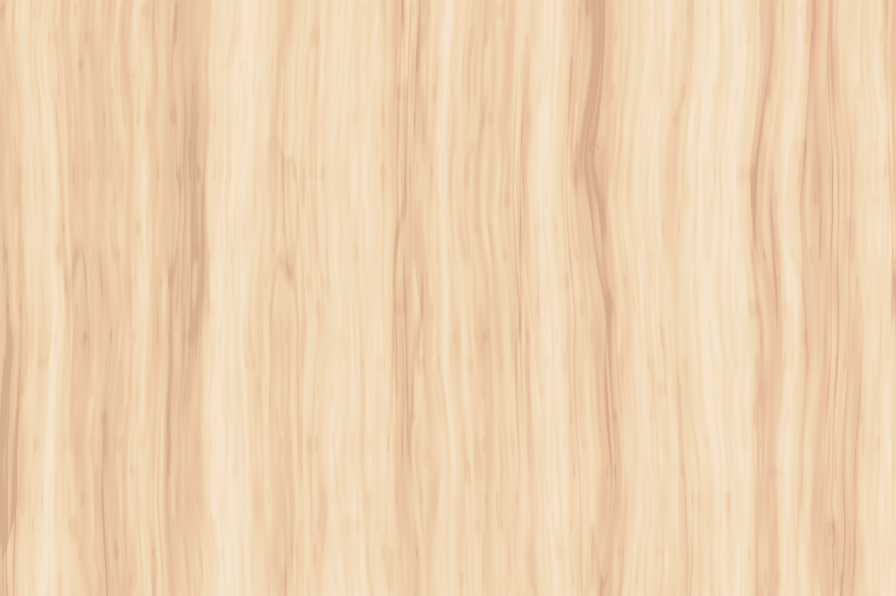
Give the GLSL for this texture, as a WebGL 2 fragment shader.

```glsl
#version 300 es
precision highp float;
// Pale wood veneer with upright grain: narrow tonal bands from stretched noise,
// growth lines from the contours of a warped noise field, crisp fibres, pores
// and a few small knots that push the grain aside.
uniform vec2 u_resolution;
out vec4 fragColor;

const vec3 CREAM = vec3(0.957, 0.880, 0.772);
const vec3 HONEY = vec3(0.942, 0.835, 0.692);
const vec3 TAN   = vec3(0.917, 0.782, 0.638);
const vec3 BROWN = vec3(0.845, 0.685, 0.550);
const int KNOTS = 5;

float hash(vec2 p) {
    return fract(sin(dot(p, vec2(127.1, 311.7))) * 43758.5453);
}

float noise(vec2 p) {
    vec2 i = floor(p), f = fract(p);
    f = f * f * (3.0 - 2.0 * f);
    return mix(mix(hash(i), hash(i + vec2(1, 0)), f.x),
               mix(hash(i + vec2(0, 1)), hash(i + vec2(1, 1)), f.x), f.y);
}

// Noise stretched along the grain, centred on zero
float grain(vec2 p, vec2 freq, float seed) {
    return noise(p * freq + seed * vec2(17.3, 9.1)) - 0.5;
}

// Sideways wander of the grain, from slow sway to small kinks
vec2 sway(vec2 p) {
    float dx = 0.036 * grain(p, vec2(2.5, 1.4), 1.0)
             + 0.020 * grain(p, vec2(8.0, 4.0), 2.0)
             + 0.005 * grain(p, vec2(24.0, 12.0), 3.0);
    return p + vec2(dx, 0.0);
}

vec2 knotCentre(int i, float aspect) {
    float k = float(i);
    return vec2(aspect * (k + 0.2 + 0.6 * hash(vec2(k, 4.7))) / float(KNOTS),
                0.1 + 0.8 * hash(vec2(k, 8.3)));
}

// Elongated eye: a dark core with one faint ring
float knot(vec2 d, float size) {
    float r = length(d * vec2(1.0, 0.55)) / size;
    float ring = (r - 1.0) * 4.0;
    return 0.55 * exp(-r * r * 5.0) + 0.25 * exp(-ring * ring);
}

// Sharp dark edge that fades out to one side
float growthLine(float phase, float fade) {
    float width = clamp(fwidth(phase), 0.05, 0.5);
    float f = fract(phase);
    return exp(-f * fade) * smoothstep(0.0, width, f);
}

// Thin line along the zero contour of a field
float vein(float field, float width) {
    return 1.0 - smoothstep(0.0, width + fwidth(field), abs(field));
}

vec3 woodColor(float tone) {
    vec3 c = mix(CREAM, HONEY, clamp(tone / 0.42, -0.3, 1.0));
    c = mix(c, TAN, smoothstep(0.36, 0.72, tone));
    return mix(c, BROWN, smoothstep(0.68, 1.20, tone));
}

void main() {
    vec2 p = gl_FragCoord.xy / u_resolution.y;
    float aspect = u_resolution.x / u_resolution.y;

    // Knots bend the grain around themselves
    vec2 q = sway(p);
    float knots = 0.0;
    for (int i = 0; i < KNOTS; i++) {
        vec2 d = p - knotCentre(i, aspect);
        float size = 0.006 + 0.004 * hash(vec2(float(i), 2.9));
        d.x += 0.006 * grain(p, vec2(50.0, 35.0), 4.0);
        knots += knot(d, size);
        vec2 reach = d * vec2(32.0, 12.0);
        q.x -= 0.5 * d.x * exp(-dot(reach, reach));
    }

    // Bands: a regular light and dark beat, broken up by noise
    float beat = sin(6.2832 * (q.x * 6.4 + 1.1 * grain(q, vec2(3.0, 0.4), 5.0)));
    float bands = 0.14 * beat
                + 0.32 * grain(q, vec2(11.0, 0.4), 15.0)
                + 0.32 * grain(q, vec2(25.0, 0.6), 6.0)
                + 0.24 * grain(q, vec2(58.0, 1.3), 7.0);
    float tone = 0.31 + 1.45 * bands;

    // Growth lines gather in the darker bands
    float gather = smoothstep(-0.16, 0.18, bands);
    float phase = 13.0 * grain(q, vec2(6.0, 0.5), 8.0) + 26.0 * q.x
                + 1.2 * grain(q, vec2(30.0, 1.5), 9.0);
    float strength = smoothstep(-0.35, 0.25, grain(q, vec2(16.0, 1.8), 10.0));
    tone += growthLine(phase, 6.0) * strength * mix(0.16, 0.60, gather);
    float veins = vein(grain(q, vec2(30.0, 0.8), 11.0), 0.035)
                + vein(grain(q, vec2(47.0, 1.6), 16.0), 0.045);
    tone += veins * strength * mix(0.12, 0.42, gather);

    // Fibres, short pores and knots
    tone += 0.34 * grain(q, vec2(105.0, 2.5), 12.0);
    tone += 0.42 * grain(q, vec2(190.0, 11.0), 13.0);
    tone += 0.22 * smoothstep(0.2, 0.45, grain(q, vec2(150.0, 22.0), 14.0));
    tone += 0.45 * knots;

    // Rosy stain in some dark bands, stronger to the right
    vec3 color = woodColor(tone);
    float rosy = smoothstep(0.4, 1.0, tone) * smoothstep(0.2, 1.0, p.x / aspect);
    color += rosy * vec3(0.004, -0.018, 0.004);
    fragColor = vec4(clamp(color, 0.0, 1.0), 1.0);
}
```
